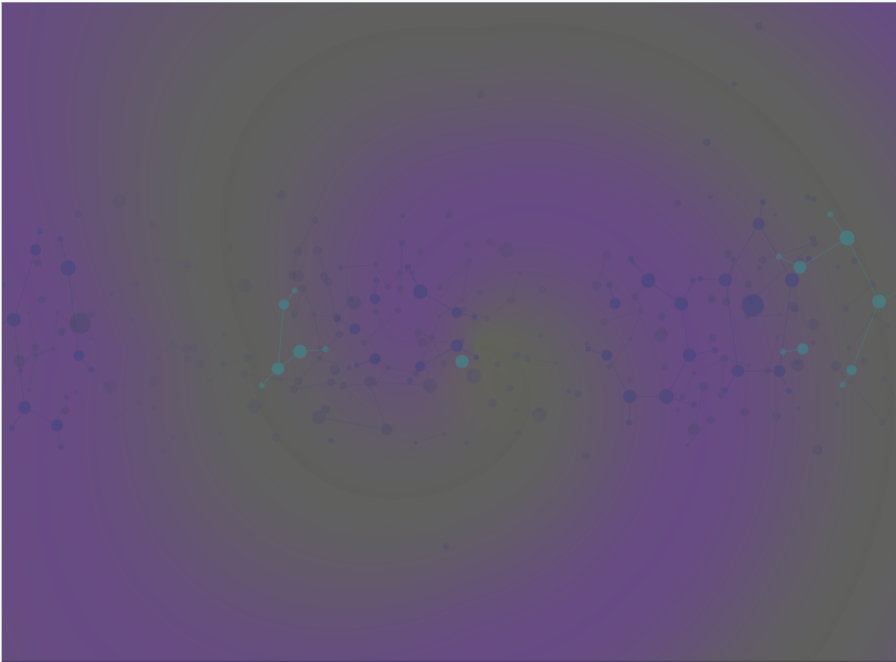
This background is drawn by a Shadertoy shader. Its source:

```glsl
// Draws a muted violet and grey spiral crossed by a band of linked molecule nodes.

const float TAU = 6.2832;
const vec3 GREY = vec3(0.376, 0.378, 0.372);
const vec3 VIOLET = vec3(0.405, 0.292, 0.515);
const vec3 OLIVE = vec3(0.385, 0.400, 0.325);
const vec3 BLUE = vec3(0.260, 0.275, 0.500);
const vec3 TEAL = vec3(0.250, 0.530, 0.555);
const vec3 SLATE = vec3(0.295, 0.295, 0.430);
const vec3 PAPER = vec3(0.96, 0.98, 0.98);

float hash(vec2 p) {
    return fract(sin(dot(p, vec2(127.1, 311.7))) * 43758.5453);
}

float bump(float x, float centre, float width) {
    float d = (x - centre) / width;
    return exp(-d * d);
}

float disc(vec2 p, vec2 centre, float radius, float pixel) {
    return 1.0 - smoothstep(-pixel, pixel, length(p - centre) - radius);
}

float segment(vec2 p, vec2 a, vec2 b, float halfWidth, float pixel) {
    vec2 pa = p - a, ba = b - a;
    float along = clamp(dot(pa, ba) / dot(ba, ba), 0.0, 1.0);
    return 1.0 - smoothstep(0.0, halfWidth + pixel, length(pa - ba * along));
}

// Spiral arms that wind outward clockwise, stretched toward the left corners
vec3 spiral(vec2 p, vec2 centre) {
    vec2 d = p - centre;
    float turn = -atan(d.y, d.x) / TAU;
    float stretch = 1.05 * max(-d.x, 0.0) * abs(d.y);
    float phase = (length(d) - 0.05) / 0.58 - turn - stretch;
    float wave = 0.5 + 0.5 * cos(TAU * phase);
    vec3 col = mix(VIOLET, GREY, wave);
    col -= 0.008 * exp(-12.0 * (1.0 - fract(phase)));
    float core = bump(length(d - vec2(0.005, -0.04)), 0.0, 0.075);
    return mix(col, OLIVE, 0.6 * core);
}

// Node position inside a jittered grid cell
vec2 nodeAt(vec2 cell) {
    return cell + 0.1 + 0.8 * vec2(hash(cell), hash(cell + 41.3));
}

// Three clusters along the band
float clusterAt(float x) {
    float sum = bump(x, 0.04, 0.13) + bump(x, 0.56, 0.17) + bump(x, 1.08, 0.27);
    return min(sum, 1.0);
}

// Nodes exist only inside the horizontal band
float nodePresent(vec2 cell, float size, float density) {
    vec2 middle = (cell + 0.5) * size;
    float band = 1.0 - smoothstep(0.06, 0.22, abs(middle.y - 0.495));
    return step(hash(cell + 7.7), density * band * (0.5 + 0.5 * clusterAt(middle.x)));
}

// Coverage of a scattered network of discs and links
float network(vec2 p, float size, float density, float radius, float pixel) {
    vec2 base = floor(p / size);
    float cover = 0.0;
    for (int j = -1; j <= 1; j++)
    for (int i = -1; i <= 1; i++) {
        vec2 cell = base + vec2(i, j);
        float present = nodePresent(cell, size, density);
        float pick = hash(cell + 19.1);
        vec2 next = cell + vec2(step(0.3, pick), pick < 0.3 ? 1.0 : floor(pick * 3.0) - 1.0);
        float linked = present * nodePresent(next, size, density);
        vec2 a = nodeAt(cell) * size, b = nodeAt(next) * size;
        float r = radius * mix(0.5, 1.2, hash(cell + 3.9));
        cover = max(cover, present * disc(p, a, r, pixel));
        cover = max(cover, 0.5 * linked * segment(p, a, b, 0.0006, pixel));
    }
    return cover;
}

// Coverage of nodes on an ellipse, linked in part, with small outer leaves
float molecule(vec2 p, vec2 centre, vec2 radii, float count, float phase, float pixel) {
    float cover = 0.0;
    for (float i = 0.0; i < count; i++) {
        float angle = phase - TAU * i / count;
        float nextAngle = angle - TAU / count;
        float chance = hash(vec2(i, count) + centre);
        vec2 a = centre + radii * vec2(cos(angle), sin(angle));
        vec2 b = centre + radii * vec2(cos(nextAngle), sin(nextAngle));
        float leafAngle = angle + 2.0 * chance - 1.0;
        vec2 leaf = a + (0.025 + 0.02 * chance) * vec2(cos(leafAngle), sin(leafAngle));
        cover = max(cover, disc(p, a, mix(0.0075, 0.0115, chance), pixel));
        cover = max(cover, 0.8 * disc(p, leaf, 0.0045, pixel));
        cover = max(cover, 0.45 * segment(p, a, leaf, 0.0007, pixel));
        cover = max(cover, 0.45 * step(0.35, chance) * segment(p, a, b, 0.0007, pixel));
    }
    return cover;
}

void mainImage(out vec4 fragColor, in vec2 fragCoord) {
    vec2 p = fragCoord / iResolution.y;
    float pixel = 1.0 / iResolution.y;
    vec3 col = spiral(p, vec2(0.714, 0.472));

    // Faint scattered networks
    float strength = 0.12 + 0.33 * clusterAt(p.x);
    col = mix(col, SLATE, strength * network(p, 0.036, 0.65, 0.0055, pixel));
    col = mix(col, SLATE, strength * network(p, 0.066, 0.65, 0.0095, pixel));

    // Blue molecules and their hubs
    float blue = molecule(p, vec2(0.070, 0.490), vec2(0.050, 0.140), 6.0, 1.9, pixel);
    blue = max(blue, molecule(p, vec2(0.617, 0.503), vec2(0.081, 0.058), 7.0, 3.14, pixel));
    blue = max(blue, molecule(p, vec2(0.979, 0.484), vec2(0.064, 0.092), 7.0, 1.57, pixel));
    blue = max(blue, molecule(p, vec2(1.146, 0.539), vec2(0.053, 0.123), 5.0, 1.57, pixel));
    blue = max(blue, disc(p, vec2(1.137, 0.539), 0.017, pixel));
    col = mix(col, BLUE, 0.58 * blue);
    col = mix(col, SLATE, 0.6 * disc(p, vec2(0.121, 0.512), 0.016, pixel));

    // Teal accents
    float teal = molecule(p, vec2(0.434, 0.484), vec2(0.020, 0.058), 3.0, 1.83, pixel);
    teal = max(teal, molecule(p, vec2(1.263, 0.539), vec2(0.065, 0.105), 5.0, 1.31, pixel));
    teal = max(teal, disc(p, vec2(0.698, 0.454), 0.010, pixel));
    col = mix(col, TEAL, 0.65 * teal);

    // Pale top and left margins, dark bottom line
    col *= 1.0 - 0.2 * (1.0 - smoothstep(0.001, 0.003, p.y));
    float margin = max(smoothstep(0.9955, 0.9975, p.y), 1.0 - smoothstep(0.0015, 0.0035, p.x));
    fragColor = vec4(mix(col, PAPER, margin), 1.0);
}
```
